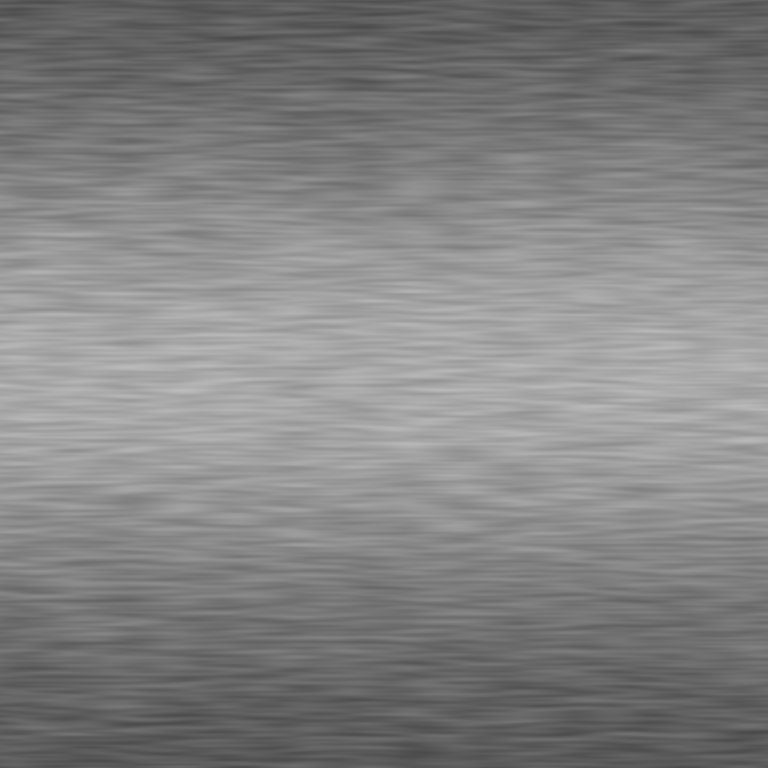
Write a Shadertoy shader that draws this texture.

```glsl
// Brushed metal: fine horizontal streaks under a soft central band of light.

vec2 randomGradient(vec2 cell) {
    vec3 h = fract(cell.xyx * vec3(0.1031, 0.1030, 0.0973));
    h += dot(h, h.yzx + 33.33);
    float angle = 6.28318 * fract((h.x + h.y) * h.z);
    return vec2(cos(angle), sin(angle));
}

float gradientNoise(vec2 p) {
    vec2 cell = floor(p), f = p - cell;
    vec2 w = f * f * f * (f * (f * 6.0 - 15.0) + 10.0);
    vec2 e = vec2(0.0, 1.0);
    float a = dot(randomGradient(cell), f);
    float b = dot(randomGradient(cell + e.yx), f - e.yx);
    float c = dot(randomGradient(cell + e.xy), f - e.xy);
    float d = dot(randomGradient(cell + e.yy), f - e.yy);
    return mix(mix(a, b, w.x), mix(c, d, w.x), w.y);
}

// Layers of stretched noise, from brush marks to hairline scratches
float brushedStreaks(vec2 uv) {
    vec2 scale = vec2(5.0, 54.0);
    float sum = 0.0, weight = 0.030;
    for (int i = 0; i < 4; i++) {
        float layer = float(i);
        sum += weight * gradientNoise(uv * scale + vec2(17.3, 41.7) * (layer + 1.0));
        scale *= vec2(1.4, 1.5);
        weight *= 1.4;
    }
    return sum;
}

void mainImage(out vec4 fragColor, in vec2 fragCoord) {
    vec2 uv = fragCoord / iResolution.xy;

    // Soft reflection, brightest just above the middle
    float fromBand = (uv.y - 0.515) / 0.235;
    float shade = 0.318 + 0.342 * exp(-0.5 * fromBand * fromBand);

    // Slight waviness keeps the strokes from being perfectly level
    vec2 grain = uv;
    grain.y += 0.003 * gradientNoise(uv * vec2(4.0, 9.0) + 3.7);
    shade += brushedStreaks(grain);

    // Faint uneven patches in the finish
    shade += 0.016 * gradientNoise(uv * vec2(3.0, 10.0) + 11.2);

    fragColor = vec4(vec3(clamp(shade, 0.0, 1.0)), 1.0);
}
```
